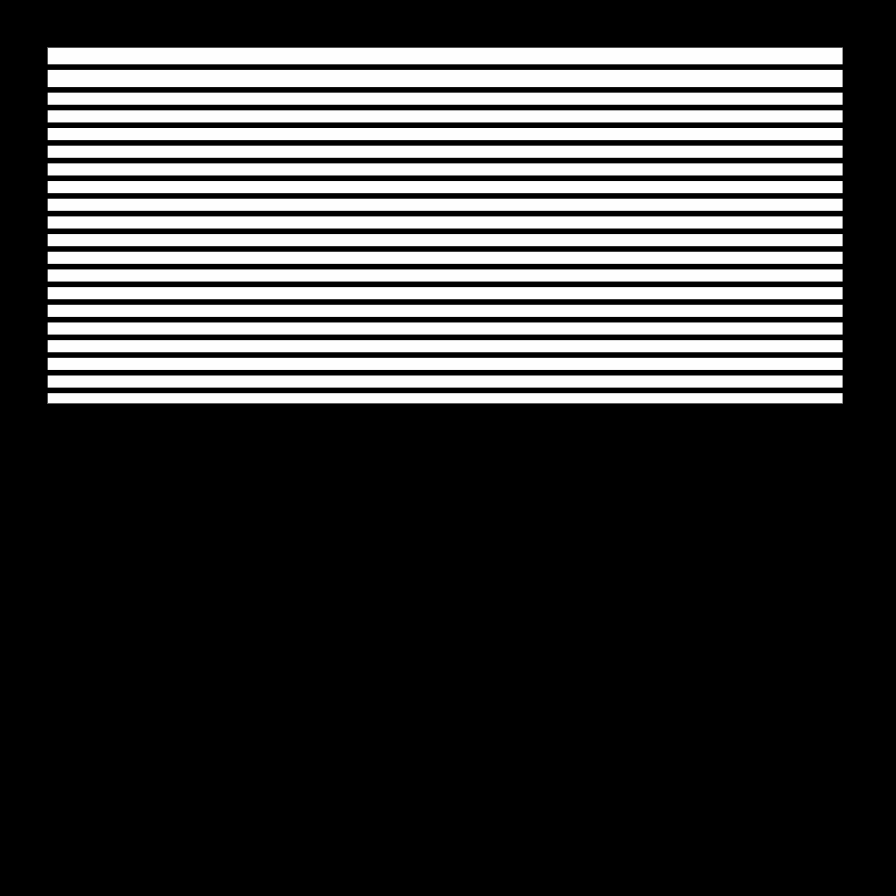
Reproduce this pattern procedurally as a Shadertoy shader.

```glsl
// A white panel of thin horizontal bars on black, filling the upper half.

// Soft step about one pixel wide: 1 where the signed distance is negative.
float coverage(float dist, float pixel) {
    return clamp(0.5 - dist / pixel, 0.0, 1.0);
}

// Signed distance to an axis-aligned box given by two corners.
float boxDistance(vec2 p, vec2 low, vec2 high) {
    vec2 d = abs(p - 0.5 * (low + high)) - 0.5 * (high - low);
    return max(d.x, d.y);
}

// Distance to the centre of the nearest dark gap, measured down from the top.
float gapDistance(float depth) {
    float period = 0.01973;
    float row = max(round((depth - 0.1003) / period), 0.0);
    float regularGap = abs(depth - 0.1003 - row * period);
    float topGap = abs(depth - 0.0749);
    return min(regularGap, topGap);
}

void mainImage(out vec4 fragColor, in vec2 fragCoord) {
    vec2 uv = fragCoord / iResolution.xy;
    vec2 pixel = 1.0 / iResolution.xy;
    float depth = 1.0 - uv.y;

    // Panel outline
    float panel = coverage(boxDistance(vec2(uv.x, depth), vec2(0.0532, 0.0532), vec2(0.9404, 0.4502)), pixel.y);

    // Dark gaps that split the panel into bars
    float gap = coverage(gapDistance(depth) - 0.0031, pixel.y);

    vec3 barWhite = vec3(0.995);
    fragColor = vec4(barWhite * panel * (1.0 - gap), 1.0);
}
```
